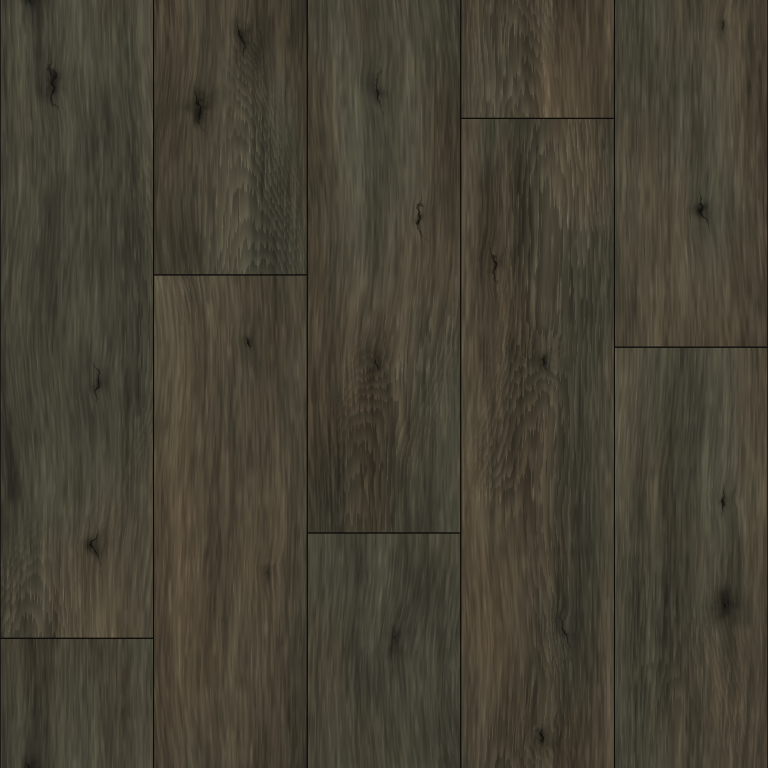
Write a Shadertoy shader that draws this texture.

```glsl
// Dark oak plank floor: five columns of long boards with staggered end joints.
// Each board mixes warm and grey stain, tall arched growth rings, hair-fine
// fibres, pale limed pores, and a few knots and cracks that bend the grain.

#define COLUMNS 5.0
#define SEAM_HALF_WIDTH 0.0008
#define RING_CONTRAST 0.24
#define FIBRE_CONTRAST 0.46
#define STREAK_CONTRAST 0.50
#define CLOUD_CONTRAST 0.52
#define PORE_STRENGTH 0.20
#define KNOTS 4
#define WARM_STAIN vec3(0.296, 0.259, 0.202)
#define GREY_STAIN vec3(0.264, 0.256, 0.209)
#define SEAM_COLOR vec3(0.045, 0.042, 0.035)

// End joint height and warmth of each column
const float JOINT[5] = float[5](0.169, 0.642, 0.306, 0.846, 0.548);
const float WARMTH[5] = float[5](0.35, 0.52, 0.32, 0.68, 0.60);

float hash(vec2 p) {
    vec3 q = fract(vec3(p.xyx) * 0.1031);
    q += dot(q, q.yzx + 33.33);
    return fract((q.x + q.y) * q.z);
}

float noise(vec2 p) {
    vec2 i = floor(p), f = fract(p);
    f = f * f * (3.0 - 2.0 * f);
    return mix(mix(hash(i), hash(i + vec2(1, 0)), f.x),
               mix(hash(i + vec2(0, 1)), hash(i + vec2(1, 1)), f.x), f.y);
}

float fbm(vec2 p) {
    float sum = 0.0, amp = 0.533;
    for (int i = 0; i < 4; i++) {
        sum += amp * noise(p);
        p = p * 2.03 + 17.1;
        amp *= 0.5;
    }
    return sum;
}

// Returns knot darkness, crack darkness and grain displacement
vec3 knots(vec2 p, float board) {
    vec3 result = vec3(0.0);
    for (int i = 0; i < KNOTS; i++) {
        vec2 seed = vec2(board * 7.0 + 3.0, float(i) * 5.0 + 11.0);
        vec2 center = vec2(mix(0.2, 0.8, hash(seed)) / COLUMNS,
                           (float(i) + 0.1 + 0.8 * hash(seed + 31.0)) / float(KNOTS));
        float size = hash(seed + 57.0);
        float radius = mix(0.005, 0.014, size);
        vec2 d = p - center;
        d += 0.022 * (vec2(fbm(p * 50.0 + seed), fbm(p * 50.0 + seed + 40.0)) - 0.5);
        float r = length(d * vec2(1.0, 0.65)) / radius;
        float core = (0.5 * exp(-r * r * 1.5) + 0.33 * exp(-r * 0.7)) * mix(0.5, 1.0, size);
        float crackLength = 0.05 * hash(seed + 83.0);
        float crack = smoothstep(0.0020, 0.0003, abs(d.x + d.y * 0.15))
                    * smoothstep(crackLength, 0.0, abs(d.y));
        result += vec3(core, crack, exp(-r * r * 0.12));
    }
    return result;
}

vec3 wood(vec2 p, float board) {
    vec2 q = p + vec2(board * 3.7 + 1.3, board * 5.1 + 2.0);
    vec3 knot = knots(p, board);

    // Hair-fine fibres that lean gently around knots
    vec2 bent = q + vec2(0.02 * noise(q * vec2(6.0, 5.0)) + 0.005 * knot.z, 0.0);
    float fine = noise(bent * vec2(520.0, 42.0)) - 0.5;
    float fibre = 0.55 * fine + 0.45 * (noise(bent * vec2(270.0, 15.0)) - 0.5);
    float streak = fbm(bent * vec2(48.0, 2.2)) - 0.5;
    float cloud = fbm(q * vec2(11.0, 4.0) + 8.0) - 0.5;

    // Tall arched growth rings around a wandering heart line
    float heart = 0.5 + 0.6 * (noise(vec2(board * 9.0, p.y * 2.5)) - 0.5);
    float across = p.x * COLUMNS - heart;
    float ring = 19.0 * p.y + 60.0 * across * across + 5.0 * noise(q * vec2(12.0, 4.0))
               + 1.2 * noise(q * vec2(45.0, 14.0)) + 2.0 * knot.z + 0.7 * fine;
    float wave = fract(ring);
    float ringShade = smoothstep(0.0, 0.8, wave) * smoothstep(1.0, 0.88, wave) - 0.45;
    float ringMask = smoothstep(0.35, 0.65, noise(q * vec2(5.0, 3.0) + 20.0))
                   * smoothstep(0.55, 0.15, abs(across));

    // Pale filler sits in short thin pores, mostly along the rings
    float pore = smoothstep(0.64, 0.92, noise(bent * vec2(440.0, 36.0) + 60.0));
    pore *= 0.5 + 0.8 * ringMask * smoothstep(0.4, 0.9, wave);

    float warmth = WARMTH[int(board)] + 2.2 * (fbm(q * vec2(9.0, 3.0) + 50.0) - 0.5);
    vec3 color = mix(GREY_STAIN, WARM_STAIN, clamp(warmth, 0.0, 1.0));
    color *= 1.0 - RING_CONTRAST * ringShade * ringMask * (0.8 + 0.8 * fine)
           + FIBRE_CONTRAST * fibre + STREAK_CONTRAST * streak + CLOUD_CONTRAST * cloud
           - 0.06 * ringMask;
    color += PORE_STRENGTH * pore * vec3(0.30, 0.30, 0.26);
    color *= 1.0 - 0.72 * clamp(knot.x, 0.0, 1.0);
    return color * (1.0 - 0.55 * clamp(knot.y, 0.0, 1.0));
}

void mainImage(out vec4 fragColor, in vec2 fragCoord) {
    vec2 uv = fragCoord / iResolution.xy;
    float pixel = 1.0 / min(iResolution.x, iResolution.y);

    // Board layout
    float board = min(floor(uv.x * COLUMNS), COLUMNS - 1.0);
    vec2 p = vec2(uv.x - board / COLUMNS, fract(uv.y - JOINT[int(board)]));
    vec3 color = wood(p, board);

    // Thin dark seams
    vec2 edge = min(p, vec2(1.0 / COLUMNS, 1.0) - p);
    float gap = min(edge.x, edge.y);
    float seam = 1.0 - smoothstep(-0.5 * pixel, 0.5 * pixel, gap - SEAM_HALF_WIDTH);
    fragColor = vec4(mix(color, SEAM_COLOR, seam), 1.0);
}
```
